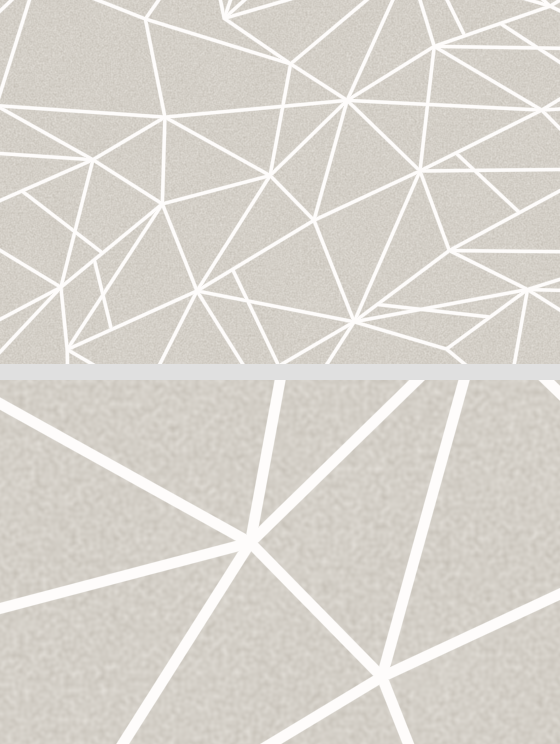
Top, the full canvas; bottom, a detail of the centre.
This pattern is drawn by a Shadertoy shader. Its source:

```glsl
vec2 hash2(vec2 p) {
    vec3 q = fract(vec3(p.xyx) * vec3(0.1031, 0.1030, 0.0973));
    q += dot(q, q.yzx + 33.33);
    return fract((q.xx + q.yz) * q.zy);
}

float cornerSlope(vec2 corner, vec2 offset) {
    return dot(2.0 * hash2(corner) - 1.0, offset);
}

float gradientNoise(vec2 p) {
    vec2 i = floor(p), f = fract(p), e = vec2(1.0, 0.0);
    vec2 w = f * f * f * (f * (f * 6.0 - 15.0) + 10.0);
    float low = mix(cornerSlope(i, f), cornerSlope(i + e, f - e), w.x);
    float high = mix(cornerSlope(i + e.yx, f - e.yx), cornerSlope(i + 1.0, f - 1.0), w.x);
    return mix(low, high, w.y);
}

float segmentDistance(vec2 p, vec2 a, vec2 b) {
    vec2 pa = p - a, ba = b - a;
    return length(pa - ba * clamp(dot(pa, ba) / dot(ba, ba), 0.0, 1.0));
}

// Skewed lattice: one axis rises gently, the other falls
const mat2 lattice = mat2(0.285, 0.155, 0.165, -0.17);

vec2 node(vec2 id) {
    return lattice * (id + 0.56 * (hash2(id + 41.0) - 0.5));
}

// Whether the rising (x) and falling (y) sides of a cell are drawn
bvec2 sidesKept(vec2 id) {
    return lessThan(hash2(id + 113.0), vec2(0.9, 0.86));
}

float networkDistance(vec2 p) {
    vec2 home = floor(inverse(lattice) * p);
    float d = 1.0;
    for (int j = -1; j <= 1; j++)
    for (int i = -1; i <= 1; i++) {
        vec2 id = home + vec2(i, j);
        vec2 a = node(id), b = node(id + vec2(1, 0));
        vec2 c = node(id + vec2(0, 1)), e = node(id + 1.0);
        vec2 inner = hash2(id + 227.0);
        vec2 along = vec2(0.22, 0.25) + 0.36 * hash2(id + 319.0);
        bvec2 kept = sidesKept(id);

        // Sides of the cell, a few left out
        if (kept.x) d = min(d, segmentDistance(p, a, b));
        if (kept.y) d = min(d, segmentDistance(p, a, c));

        // Steep diagonal, flat diagonal, or both crossing
        if (inner.x < 0.68) d = min(d, segmentDistance(p, b, c));
        if (inner.x > 0.66) d = min(d, segmentDistance(p, a, e));

        // Strut between two opposite sides that are both drawn
        if (inner.y < 0.5 && kept.x && sidesKept(id + vec2(0, 1)).x)
            d = min(d, segmentDistance(p, mix(a, b, along.x), mix(c, e, along.y)));
    }
    return d;
}

void mainImage(out vec4 fragColor, in vec2 fragCoord) {
    vec2 p = fragCoord / iResolution.y;

    // Stone ground with fine grain and faint clouds
    float grain = 0.07 * gradientNoise(p * 187.0)
                + 0.028 * gradientNoise(p * 83.0 + 19.0)
                + 0.01 * gradientNoise(p * 9.0 + 7.0);
    vec3 ground = vec3(0.828, 0.81, 0.779) + grain * vec3(0.95, 1.0, 1.08);

    // White line network
    float soft = 0.8 / iResolution.y;
    float line = 1.0 - smoothstep(0.005 - soft, 0.005 + soft, networkDistance(p + vec2(3.1, 2.3)));
    fragColor = vec4(mix(ground, vec3(0.995, 0.99, 0.986), line), 1.0);
}
```
